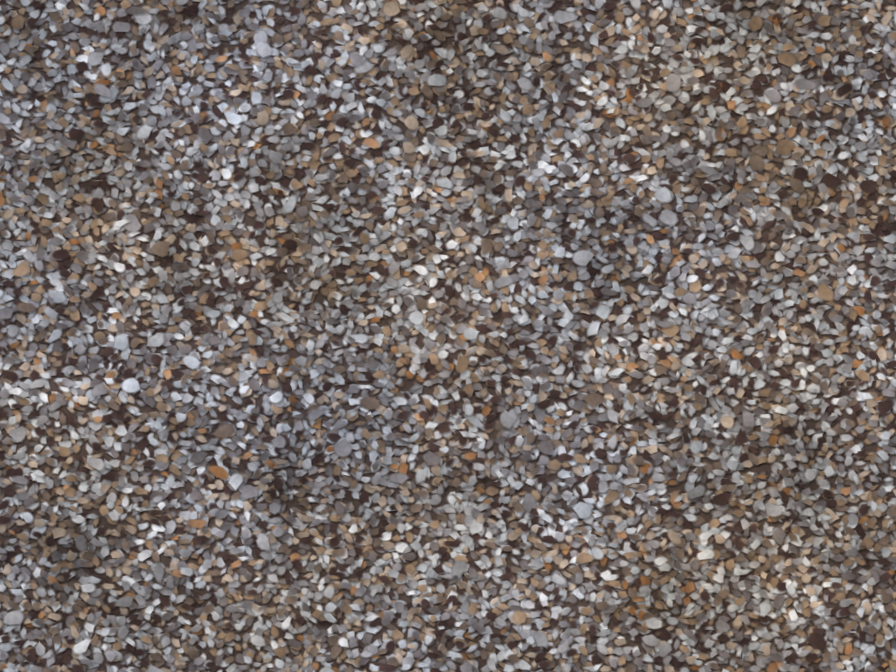
Write a Shadertoy shader that draws this texture.

```glsl
const float EDGE_BLUR = 0.0025;
const float SHADOW_BLUR = 0.0042;
const vec2 SHADOW_SHIFT = vec2(0.0010, -0.0020);

const vec3 GRAIN_COLORS[10] = vec3[10](
    vec3(0.27, 0.21, 0.20),  // dark brown
    vec3(0.44, 0.38, 0.34),  // umber
    vec3(0.42, 0.39, 0.39),  // slate
    vec3(0.51, 0.49, 0.50),  // stone
    vec3(0.58, 0.57, 0.58),  // grey
    vec3(0.67, 0.68, 0.70),  // blue grey
    vec3(0.65, 0.58, 0.52),  // tan
    vec3(0.76, 0.76, 0.77),  // pale shell
    vec3(0.55, 0.46, 0.38),  // ochre
    vec3(0.63, 0.62, 0.63)); // silver

vec4 hash4(vec2 p) {
    vec4 q = fract(p.xyxy * vec4(0.1031, 0.1030, 0.0973, 0.1099));
    q += dot(q, q.wzxy + 33.33);
    return fract((q.xxyz + q.yzzw) * q.zywx);
}

mat2 rotation(float angle) {
    float c = cos(angle), s = sin(angle);
    return mat2(c, s, -s, c);
}

vec2 direction(float turn) {
    float angle = 6.2832 * turn;
    return vec2(cos(angle), sin(angle));
}

float cornerSlope(vec2 corner, vec2 offset) {
    return dot(direction(hash4(corner).x), offset);
}

float gradientNoise(vec2 p) {
    vec2 i = floor(p), f = fract(p);
    vec2 u = f * f * f * (f * (f * 6.0 - 15.0) + 10.0);
    vec2 e = vec2(1.0, 0.0);
    float low = mix(cornerSlope(i, f), cornerSlope(i + e, f - e), u.x);
    float high = mix(cornerSlope(i + e.yx, f - e.yx), cornerSlope(i + 1.0, f - 1.0), u.x);
    return mix(low, high, u.y);
}

// Ellipse with two broken sides, as an approximate distance
float chipDistance(vec2 p, vec2 radii, vec2 cutTurns) {
    vec2 e = p / radii;
    float d = length(e);
    d = max(d, 1.45 * dot(e, direction(cutTurns.x)));
    d = max(d, 1.30 * dot(e, direction(cutTurns.y)));
    return (d - 1.0) * min(radii.x, radii.y);
}

vec3 grainColor(vec4 rnd) {
    vec3 color = GRAIN_COLORS[int(rnd.x * 9.999)];
    color = mix(color, vec3(0.62, 0.42, 0.26), step(0.98, rnd.y) * 0.75);
    return color * mix(0.87, 1.13, rnd.z);
}

// Paints one jittered grid of grains, each with its soft shadow
vec3 paintLayer(vec3 base, vec2 p, float seed, float cellSize, float coverage) {
    mat2 turn = rotation(seed * 0.71);
    vec2 grid = turn * p / cellSize;
    vec2 home = floor(grid);
    for (int y = -1; y <= 1; y++)
    for (int x = -1; x <= 1; x++) {
        vec2 cell = home + vec2(x, y);
        vec2 key = cell + seed * vec2(137.0, 291.0) + 500.0;
        vec4 place = hash4(key);
        if (place.w > coverage) continue;
        vec4 form = hash4(key + 71.7);
        vec4 tone = hash4(key + 163.3);

        vec2 center = cell + 0.1 + 0.8 * place.xy;
        vec2 offset = ((grid - center) * turn) * cellSize;
        mat2 spin = rotation(3.1416 * form.x);
        vec2 squash = vec2(1.0, 1.15);
        float size = cellSize * mix(0.36, 0.66, place.z);
        vec2 radii = size * vec2(1.15, mix(0.55, 0.98, form.y));

        vec2 local = spin * (offset * squash);
        vec2 shaded = spin * ((offset - SHADOW_SHIFT) * squash);
        float bodyDistance = chipDistance(local, radii, form.zw);
        float castDistance = chipDistance(shaded, radii, form.zw);

        float shadow = 1.0 - smoothstep(-EDGE_BLUR, SHADOW_BLUR, castDistance);
        base *= 1.0 - 0.27 * shadow;

        float tilt = dot(offset / size, direction(tone.w));
        vec3 color = grainColor(tone) * (1.0 + 0.10 * tilt);
        float mask = 1.0 - smoothstep(-EDGE_BLUR, EDGE_BLUR, bodyDistance);
        base = mix(base, color, mask);
    }
    return base;
}

void mainImage(out vec4 fragColor, in vec2 fragCoord) {
    vec2 p = fragCoord / iResolution.y;
    vec2 uv = fragCoord / iResolution.xy;

    // Dense fine grit, then a few larger chips
    vec3 color = vec3(0.31, 0.26, 0.24);
    for (int i = 0; i < 3; i++) {
        float level = float(i);
        color = paintLayer(color, p, level + 1.0, 0.0150 - 0.0006 * level, 1.0 - 0.18 * level);
    }
    color = paintLayer(color, p, 5.0, 0.0220, 0.10);

    // Surface mottling and broad patches of light and warmth
    float mottle = gradientNoise(p * 150.0 + 20.0);
    float patchLight = gradientNoise(p * 5.0 + 7.0) + 0.8 * gradientNoise(p * 13.0 + 40.0);
    float warmth = 0.7 * gradientNoise(p * 4.0 + 80.0) + 0.4 * (uv.x - 0.5);
    color *= 1.0 + 0.09 * mottle + 0.20 * patchLight;
    color *= 1.0 + warmth * vec3(0.06, 0.0, -0.11);

    vec2 fromCenter = uv - 0.5;
    color *= 1.03 - 0.18 * dot(fromCenter, fromCenter);
    fragColor = vec4(clamp(color, 0.0, 1.0), 1.0);
}
```
